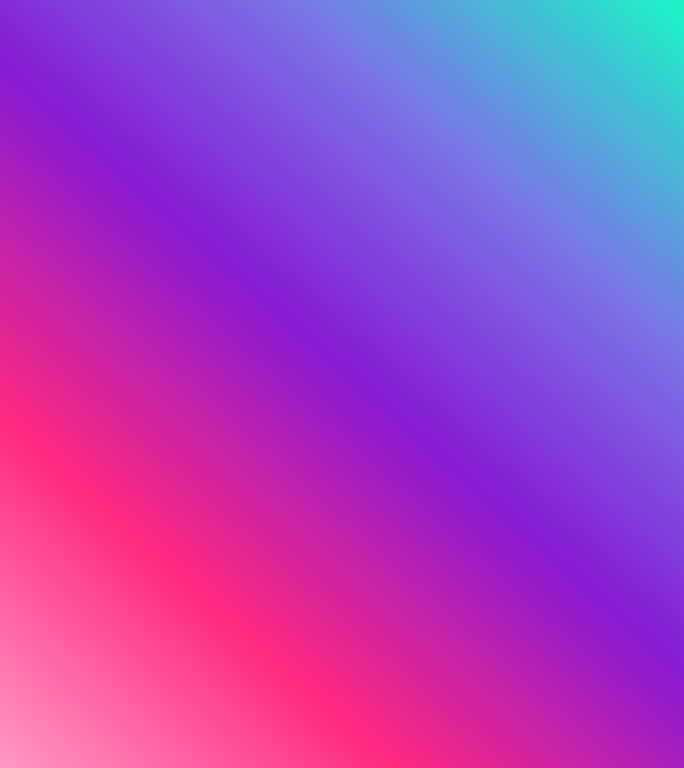
Give the GLSL for this background, as a WebGL 2 fragment shader.

```glsl
#version 300 es
precision highp float;

// A smooth five-colour gradient running from the lower left corner to the
// upper right one. Each point is projected onto the canvas diagonal, and
// the distance along it blends linearly between neighbouring colour stops.

uniform vec2 u_resolution;
out vec4 fragColor;

// Colours in order along the diagonal
const vec3 PALE_PINK  = vec3(1.00, 0.60, 0.77);
const vec3 HOT_PINK   = vec3(1.00, 0.16, 0.50);
const vec3 VIOLET     = vec3(0.525, 0.105, 0.83);
const vec3 PERIWINKLE = vec3(0.48, 0.455, 0.905);
const vec3 AQUA       = vec3(0.10, 0.965, 0.78);

// Positions of the three inner stops: 0 is lower left, 1 is upper right
const float PINK_STOP   = 0.258;
const float VIOLET_STOP = 0.514;
const float BLUE_STOP   = 0.743;

// Linear progress from one stop to the next, held at both ends
float ramp(float start, float end, float t) {
    return clamp((t - start) / (end - start), 0.0, 1.0);
}

vec3 diagonalGradient(float t) {
    vec3 color = mix(PALE_PINK, HOT_PINK, ramp(0.0, PINK_STOP, t));
    color = mix(color, VIOLET, ramp(PINK_STOP, VIOLET_STOP, t));
    color = mix(color, PERIWINKLE, ramp(VIOLET_STOP, BLUE_STOP, t));
    return mix(color, AQUA, ramp(BLUE_STOP, 1.0, t));
}

void main() {
    // Canvas units: height is 1, width is the aspect ratio
    vec2 point = gl_FragCoord.xy / u_resolution.y;
    vec2 diagonal = vec2(u_resolution.x / u_resolution.y, 1.0);

    // Bands of equal colour lie at right angles to the diagonal
    float along = dot(point, diagonal) / dot(diagonal, diagonal);
    fragColor = vec4(diagonalGradient(along), 1.0);
}
```
